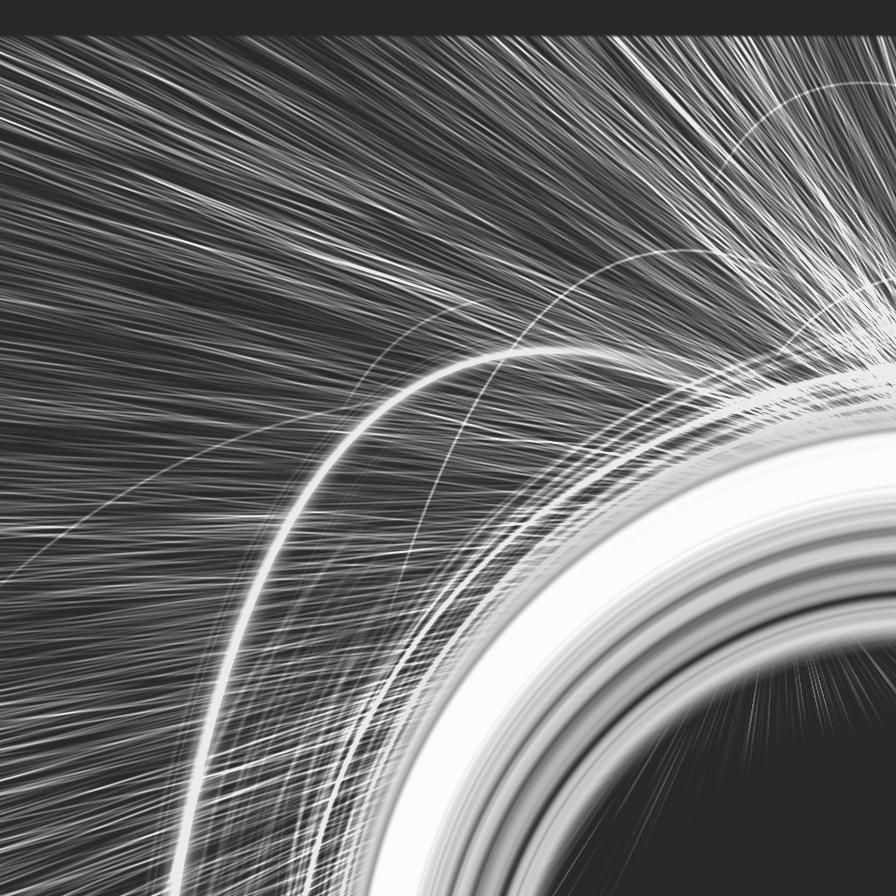
Reproduce this background procedurally as a WebGL 1 fragment shader.

```glsl
precision highp float;
// Monochrome light trails: a thick glowing ring of fibres at the lower right,
// a looping bundle and thin arcs around it, over a fan of fine streaks.
// Polar coordinates shape ring and fan; cubic curves shape the loops.
uniform vec2 u_resolution;

const vec2 RING_CENTER = vec2(1.029, -0.172);
const vec2 FAN_CENTER = vec2(1.17, 0.407);
const float RING_INNER = 0.457;
const float BACKDROP = 0.155;

float hash(vec2 p) {
  vec3 q = fract(p.xyx * 0.1031);
  q += dot(q, q.yzx + 33.33);
  return fract((q.x + q.y) * q.z);
}

float noise(float x, float seed) {
  float i = floor(x);
  float f = fract(x);
  f = f * f * (3.0 - 2.0 * f);
  return mix(hash(vec2(i, seed)), hash(vec2(i + 1.0, seed)), f);
}

float bell(float d, float width) {
  d /= width;
  return exp(-d * d);
}

float line(float d, float width) {
  return 1.0 - smoothstep(0.0, width, abs(d));
}

// Angle from the left, turning upward, and radius
vec2 polar(vec2 v) {
  return vec2(atan(v.y, -v.x), length(v));
}

// One layer of short radial streaks with random places and strengths
float streaks(vec2 v, float seed) {
  const float DENSITY = 85.0;
  vec2 pr = polar(v);
  float k = pr.x * DENSITY + seed * 0.37;
  float id = floor(k);
  float along = pr.y / 0.28 + 7.0 * hash(vec2(id, seed));
  vec2 cell = vec2(id + seed * 131.0, floor(along));
  float shift = 0.7 * (hash(cell) - 0.5);
  float d = (fract(k) - 0.5 - shift) * pr.y / DENSITY;
  float gain = hash(cell + 17.0);
  along = fract(along);
  return line(d, 0.0021) * 4.0 * along * (1.0 - along) * gain * gain * gain;
}

// Layers of streaks whose centres are scattered so that they cross
float fan(vec2 p) {
  float sum = 0.0;
  for (int i = 0; i < 14; i++) {
    float s = float(i) + 1.0;
    vec2 jitter = vec2(hash(vec2(s, 3.0)), hash(vec2(s, 8.0))) - 0.5;
    sum += streaks(p - FAN_CENTER - 0.16 * jitter, s);
  }
  float clump = noise(polar(p - FAN_CENTER).x * 11.0 + 20.0, 5.0);
  return sum * (0.55 + 0.9 * clump);
}

// Thin arcs of the ring between two depths, each with its own tilt
float strands(float depth, float angle, vec2 span, float tilt, float seed) {
  float sum = 0.0;
  for (int i = 0; i < 26; i++) {
    float s = float(i);
    float h = hash(vec2(s, seed));
    float lean = tilt * (hash(vec2(s, seed + 4.0)) - 0.5) * (angle - 0.9);
    float gain = hash(vec2(s, seed + 9.0));
    float d = depth - mix(span.x, span.y, h) - lean;
    sum += line(d, 0.002 + 0.0025 * gain) * (0.2 + 0.8 * gain * gain);
  }
  return sum;
}

vec2 cubic(vec2 a, vec2 b, vec2 c, vec2 d, float t) {
  float u = 1.0 - t;
  return u * u * (u * a + 3.0 * t * b) + t * t * (3.0 * u * c + t * d);
}

// Signed distance to a cubic curve, and the place along it
vec2 curve(vec2 p, vec2 a, vec2 b, vec2 c, vec2 d) {
  vec2 best = vec2(9.0, 0.0);
  vec2 start = a;
  for (int i = 1; i <= 28; i++) {
    vec2 end = cubic(a, b, c, d, float(i) / 28.0);
    vec2 e = end - start;
    vec2 v = p - start;
    float h = clamp(dot(v, e) / dot(e, e), 0.0, 1.0);
    float dist = length(v - e * h);
    float side = e.x * v.y - e.y * v.x < 0.0 ? -1.0 : 1.0;
    if (dist < abs(best.x)) best = vec2(dist * side, (float(i) - 1.0 + h) / 28.0);
    start = end;
  }
  return best;
}

// Hairline along a curve, faded at both ends
float hair(vec2 c) {
  return line(c.x, 0.0027) * smoothstep(0.0, 0.25, c.y) * (1.0 - smoothstep(0.8, 1.0, c.y));
}

// Brightness of the ring fibres across their depth
float ringTone(float depth, float angle) {
  float q = depth + 0.006 * (noise(angle * 2.0, 2.0) - 0.5);
  float tone = 0.76 + 0.28 * bell(q - 0.158, 0.036);
  float fibre = noise(q * 130.0 + angle * 0.5, 11.0) + noise(q * 330.0 - angle, 12.0);
  tone += 0.16 * (fibre - 1.0) * (1.0 - 0.7 * bell(q - 0.158, 0.03));
  tone -= 0.58 * bell(q - 0.043, 0.005) + 0.35 * bell(q - 0.074, 0.007);
  return tone - 0.25 * bell(q - 0.099, 0.004) - 0.2 * bell(q - 0.188, 0.003);
}

void main() {
  vec2 p = gl_FragCoord.xy / u_resolution;
  vec2 ring = polar(p - RING_CENTER);
  float angle = ring.x;
  float depth = (ring.y - RING_INNER) / (1.0 + 0.21 * max(angle - 0.26, 0.0));

  // Fan of streaks, with a few sparks inside the ring
  float light = BACKDROP + 0.36 * fan(p) * smoothstep(0.0, 0.03, depth);
  light += 0.35 * streaks(p - vec2(0.87, 0.4), 40.0) * bell(depth + 0.03, 0.03);

  // Thin loops
  light += 0.38 * hair(curve(p, vec2(0.41, 0.23), vec2(0.50, 0.57), vec2(0.65, 0.87), vec2(0.97, 0.64)));
  light += 0.26 * hair(curve(p, vec2(-0.06, 0.29), vec2(0.11, 0.46), vec2(0.28, 0.55), vec2(0.52, 0.56)));
  light += 0.28 * hair(curve(p, vec2(0.78, 0.76), vec2(0.83, 0.88), vec2(0.91, 0.94), vec2(1.06, 0.89)));
  light += 0.34 * hair(curve(p, vec2(0.85, 0.58), vec2(0.90, 0.65), vec2(0.95, 0.69), vec2(1.06, 0.70)));
  light += 0.24 * hair(curve(p, vec2(0.37, 0.52), vec2(0.42, 0.62), vec2(0.48, 0.66), vec2(0.57, 0.67)));

  // Large looping bundle, spreading and fading at its far end
  vec2 arch = curve(p, vec2(0.19, -0.03), vec2(0.28, 0.577), vec2(0.52, 0.72), vec2(0.89, 0.53));
  float width = mix(0.014, 0.009, smoothstep(0.0, 0.6, arch.y)) + 0.012 * smoothstep(0.75, 1.0, arch.y);
  float fade = 1.0 - smoothstep(0.68, 1.0, arch.y);
  float fibre = noise(arch.x / width * 4.0 + 30.0, 21.0);
  light = mix(light, 0.87, bell(arch.x, width) * (0.55 + 0.4 * fibre) * fade);
  light += 0.15 * bell(arch.x, 3.0 * width) * smoothstep(0.6, 0.9, fibre) * fade;

  // Loose outer strands, then the solid ring
  light += 0.5 * strands(depth, angle, vec2(0.19, 0.275), 0.05, 50.0) * smoothstep(0.15, 0.2, depth);
  light += 0.2 * strands(depth, angle, vec2(0.26, 0.37), 0.2, 70.0) * (1.0 - smoothstep(0.4, 0.9, angle));
  float body = smoothstep(-0.01, 0.018, depth) * (1.0 - smoothstep(0.185, 0.232, depth));
  light = mix(min(light, 0.92), ringTone(depth, angle), body);

  // Plain band along the top
  light = mix(light, BACKDROP, smoothstep(0.957, 0.962, p.y));
  gl_FragColor = vec4(vec3(clamp(light, 0.0, 0.99)), 1.0);
}
```
